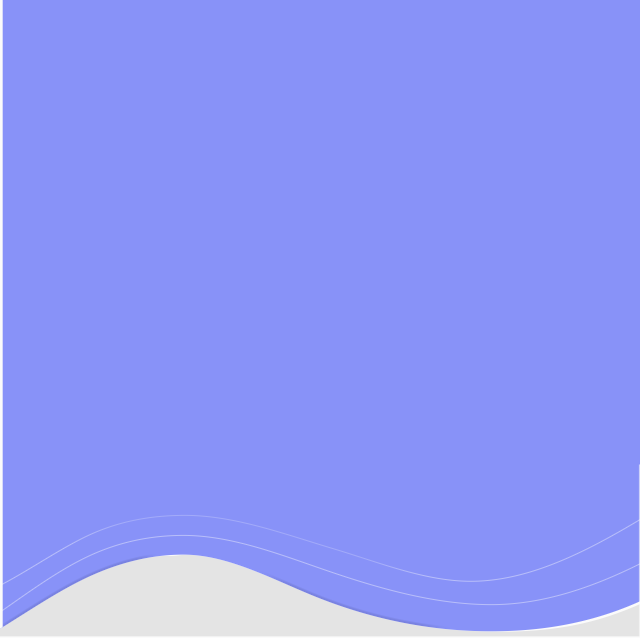
This background is drawn by a WebGL 2 fragment shader. Its source:

```glsl
#version 300 es
precision highp float;

uniform vec2 u_resolution;
out vec4 outColor;

const vec3 BLUE = vec3(0.533, 0.573, 0.973);
const vec3 SHADE = vec3(0.455, 0.490, 0.850);
const vec3 GREY = vec3(0.894);
const vec3 WHITE = vec3(0.985);

const float LEFT_MARGIN = 0.0042;
const float BOTTOM_MARGIN = 0.0025;
const float RIGHT_MARGIN = 0.0017;
const float RIGHT_MARGIN_TOP = 0.272;
const float LINE_WIDTH = 0.0012;
const float SHADE_WIDTH = 0.0038;
const float RIM_WIDTH = 0.0040;

// Wave knots: x, height, slope
const int KNOTS = 6;
const vec3 HILL[KNOTS] = vec3[KNOTS](
    vec3(0.0, 0.0144, 0.62), vec3(0.143, 0.098, 0.45), vec3(0.2865, 0.1307, 0.0),
    vec3(0.482, 0.0693, -0.42), vec3(0.768, 0.0105, 0.0), vec3(1.0, 0.0575, 0.45));
const vec3 LOWER_LINE[KNOTS] = vec3[KNOTS](
    vec3(0.0, 0.0405, 0.70), vec3(0.13, 0.1242, 0.50), vec3(0.2865, 0.1608, 0.0),
    vec3(0.495, 0.1111, -0.35), vec3(0.768, 0.0523, 0.0), vec3(1.0, 0.1163, 0.50));
const vec3 UPPER_LINE[KNOTS] = vec3[KNOTS](
    vec3(0.0, 0.0824, 0.52), vec3(0.13, 0.1569, 0.50), vec3(0.289, 0.1922, 0.0),
    vec3(0.521, 0.1399, -0.30), vec3(0.736, 0.0889, 0.0), vec3(1.0, 0.1856, 0.60));

// Approximate signed distance to a cubic Hermite wave, positive above it
float waveDistance(vec2 p, vec3 knots[KNOTS]) {
    vec3 a = knots[0];
    vec3 b = knots[1];
    for (int i = 1; i < KNOTS - 1; i++) {
        if (p.x > knots[i].x) {
            a = knots[i];
            b = knots[i + 1];
        }
    }
    float span = b.x - a.x;
    float t = (p.x - a.x) / span;
    float rise = b.y - a.y;
    float c1 = a.z * span;
    float c2 = 3.0 * rise - (2.0 * a.z + b.z) * span;
    float c3 = (a.z + b.z) * span - 2.0 * rise;
    float height = a.y + t * (c1 + t * (c2 + t * c3));
    float slope = (c1 + t * (2.0 * c2 + t * 3.0 * c3)) / span;
    return (p.y - height) / sqrt(1.0 + slope * slope);
}

// Antialiased coverage of the region where d is negative
float fill(float d, float pixel) {
    return clamp(0.5 - d / pixel, 0.0, 1.0);
}

// Coverage of a stroke, dimmed when thinner than a pixel
float stroke(float d, float width, float pixel) {
    float drawn = max(width, pixel);
    return fill(abs(d) - 0.5 * drawn, pixel) * width / drawn;
}

// Soft-ended window along x
float window(float x, float start, float end, float softness) {
    return smoothstep(start - softness, start + softness, x)
         * (1.0 - smoothstep(end - softness, end + softness, x));
}

void main() {
    vec2 p = gl_FragCoord.xy / u_resolution;
    float pixel = 1.0 / min(u_resolution.x, u_resolution.y);
    vec3 color = BLUE;

    // Hairline waves
    float upperFade = mix(0.55, 0.30, window(p.x, 0.15, 0.62, 0.06));
    color = mix(color, WHITE, upperFade * stroke(waveDistance(p, UPPER_LINE), LINE_WIDTH, pixel));
    color = mix(color, WHITE, 0.55 * stroke(waveDistance(p, LOWER_LINE), LINE_WIDTH, pixel));

    // Shade resting on the descending flanks
    float hill = waveDistance(p, HILL);
    float shade = window(p.x, 0.0, 0.23, 0.02) + window(p.x, 0.43, 0.68, 0.03);
    color = mix(color, SHADE, 0.75 * shade * fill(hill - SHADE_WIDTH, 2.0 * pixel));

    // Grey hill with a white rim at the crest and the right rise
    float rim = RIM_WIDTH * (0.6 * window(p.x, 0.262, 0.278, 0.018)
              + smoothstep(0.72, 0.95, p.x));
    vec3 ground = mix(WHITE, GREY, fill(hill + rim, pixel));
    color = mix(color, ground, fill(hill, pixel));

    // Light margins
    float rightEdge = fill(1.0 - RIGHT_MARGIN - p.x, pixel)
                    * fill(p.y - RIGHT_MARGIN_TOP, pixel);
    color = mix(color, WHITE, 0.6 * rightEdge);
    color = mix(color, WHITE, fill(p.y - BOTTOM_MARGIN, pixel));
    float leftEdge = fill(p.x - LEFT_MARGIN, pixel) * (1.0 - fill(hill, pixel));
    color = mix(color, WHITE, leftEdge);

    outColor = vec4(color, 1.0);
}
```
